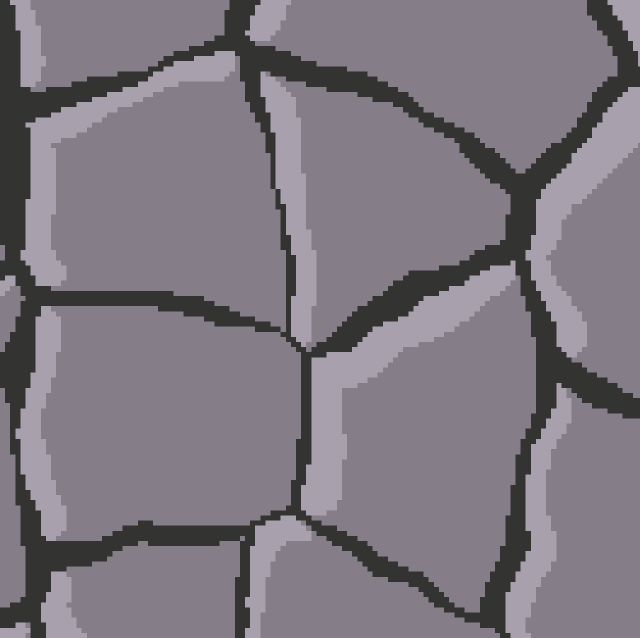
A Shadertoy shader for this texture:

```glsl
const vec3 STONE = vec3(0.52, 0.49, 0.53);
const vec3 CRACK = vec3(0.20, 0.20, 0.197);
const vec3 LIT_EDGE = vec3(0.66, 0.63, 0.68);

const float BLOCKS = 125.0;          // mosaic blocks along the canvas height
const float PLATES = 2.35;           // stone plates along the canvas height
const float JITTER = 0.82;           // irregularity of the plates
const vec2 SEED = vec2(17.0, 5.0);
const float BEND = 0.11;             // slow curving of the cracks
const float RAGGED = 0.024;          // fine wobble of the cracks
const vec2 CRACK_HALF = vec2(0.0, 0.0245);
const float CRACK_MIN = 0.0045;
const vec2 LIT_WIDTH = vec2(0.030, 0.054);
const float LIT_TAPER = 0.038;       // length of the rounded highlight ends
const vec2 LIT_FACING = vec2(0.924, -0.383);
const float LIT_LIMIT = 0.48;
const int SAMPLES = 2;               // antialiasing grid per axis

float hash(vec2 p) {
    vec3 q = fract(p.xyx * 0.1031);
    q += dot(q, q.yzx + 33.33);
    return fract((q.x + q.y) * q.z);
}

vec2 hash2(vec2 p) {
    return vec2(hash(p), hash(p + 71.7));
}

float noise(vec2 p) {
    vec2 i = floor(p), f = fract(p);
    f = f * f * (3.0 - 2.0 * f);
    return mix(mix(hash(i), hash(i + vec2(1, 0)), f.x),
               mix(hash(i + vec2(0, 1)), hash(i + vec2(1, 1)), f.x), f.y);
}

vec2 noise2(vec2 p) {
    return vec2(noise(p), noise(p + 43.0)) - 0.5;
}

vec2 plateCentre(vec2 cell) {
    return cell + 0.5 + JITTER * (hash2(cell + SEED) - 0.5);
}

// Distances to the nearest lit side (x) and shaded side (y) of the plate
vec2 plateSides(vec2 p) {
    p *= PLATES;
    vec2 home = floor(p), own = vec2(0.0);
    float best = 1e3;
    for (int y = -1; y <= 1; y++)
    for (int x = -1; x <= 1; x++) {
        vec2 toCentre = plateCentre(home + vec2(x, y)) - p;
        float d = dot(toCentre, toCentre);
        if (d < best) { best = d; own = toCentre; }
    }
    vec2 sides = vec2(1e3);
    for (int y = -2; y <= 2; y++)
    for (int x = -2; x <= 2; x++) {
        vec2 other = plateCentre(home + vec2(x, y)) - p;
        vec2 gap = other - own;
        if (dot(gap, gap) < 1e-4) continue;
        vec2 outward = normalize(gap);
        float d = dot(0.5 * (own + other), outward) / PLATES;
        if (dot(-outward, LIT_FACING) > LIT_LIMIT) sides.x = min(sides.x, d);
        else sides.y = min(sides.y, d);
    }
    return sides;
}

vec3 crackedStone(vec2 uv) {
    vec2 p = (floor(uv * BLOCKS) + 0.5) / BLOCKS;
    vec2 bent = p + BEND * noise2(p * 3.2 + 9.0) + RAGGED * noise2(p * 14.0);
    vec2 sides = plateSides(bent);

    // Cracks swell and thin along their length
    float halfWidth = max(CRACK_MIN, mix(CRACK_HALF.x, CRACK_HALF.y, noise(p * 7.0 + 3.0)));
    if (min(sides.x, sides.y) < halfWidth) return CRACK;

    // Highlight band with ends rounded off towards shaded sides
    float width = mix(LIT_WIDTH.x, LIT_WIDTH.y, noise(p * 5.0 + 27.0));
    vec2 band = vec2((sides.x - halfWidth) / width,
                     max(0.0, 1.0 - (sides.y - halfWidth) / LIT_TAPER));
    return length(band) < 1.0 ? LIT_EDGE : STONE;
}

void mainImage(out vec4 fragColor, in vec2 fragCoord) {
    vec3 colour = vec3(0.0);
    for (int y = 0; y < SAMPLES; y++)
    for (int x = 0; x < SAMPLES; x++) {
        vec2 offset = (vec2(x, y) + 0.5) / float(SAMPLES) - 0.5;
        colour += crackedStone((fragCoord + offset) / iResolution.y);
    }
    fragColor = vec4(colour / float(SAMPLES * SAMPLES), 1.0);
}
```
